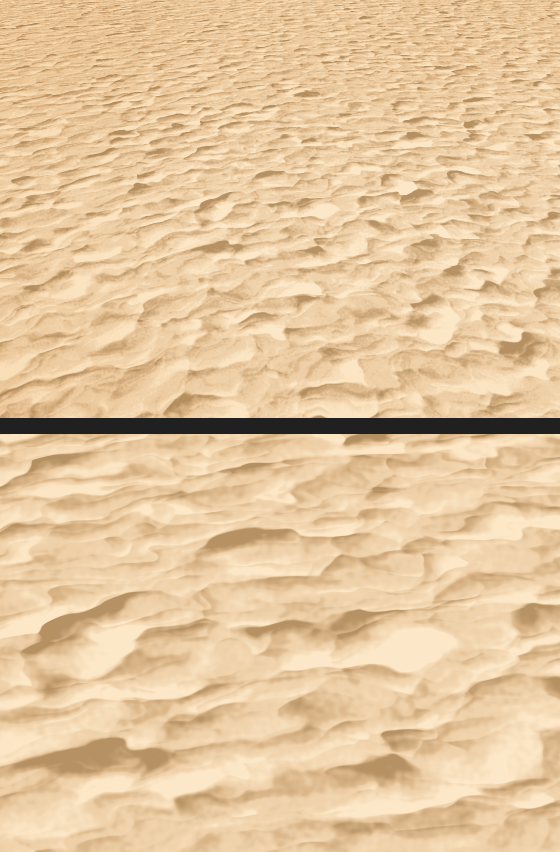
Top, the full canvas; bottom, a detail of the centre.
Write a WebGL 2 fragment shader that draws this texture.

```glsl
#version 300 es
precision highp float;
// Trampled, wind-blown dry sand receding in perspective under low sunlight.

uniform vec2 u_resolution;
out vec4 outColor;

// Perspective and layout, in canvas heights
const float HORIZON = 1.32;
const vec2 HOLLOW_DENSITY = vec2(13.0, 25.0);
const float SHEAR_LEFT = 0.24;
const float SHEAR_RIGHT = 0.0;
const float WARP_BROAD = 0.68;
const float WARP_FINE = 0.24;

// Relief
const vec2 LIGHT_DIR = vec2(-0.52, 0.85);
const float CREST_SOFT = 7.0;
const float CREST_SHARP = 30.0;
const float SIZE_VARIATION = 0.42;
const float SHALLOW = 0.5;
const float DEEP = 2.4;
const float DENT_SCALE = 2.3;
const float DENT_STRENGTH = 0.36;
const float RIPPLE = 0.45;
const float ROUGHNESS = 0.19;
const float GRAIN = 0.19;
const float FAR_CONTRAST = 0.9;
const float BRIGHTNESS = 0.08;

// Palette
const vec3 SHADOW = vec3(0.71, 0.57, 0.39);
const vec3 TAN = vec3(0.865, 0.725, 0.55);
const vec3 SAND = vec3(0.938, 0.822, 0.668);
const vec3 SUNLIT = vec3(0.99, 0.91, 0.785);
const vec3 WARM_TINT = vec3(0.975, 0.93, 0.865);

const int SAMPLES = 2;

vec2 hash2(vec2 p) {
  vec3 q = fract(p.xyx * vec3(0.1031, 0.1030, 0.0973));
  q += dot(q, q.yzx + 33.33);
  return fract((q.xx + q.yz) * q.zy);
}

float cornerSlope(vec2 cell, vec2 corner, vec2 f) {
  float angle = 6.2832 * hash2(cell + corner).x;
  return dot(vec2(cos(angle), sin(angle)), f - corner);
}

// Gradient noise, roughly -0.7 to 0.7
float gradientNoise(vec2 p) {
  vec2 i = floor(p), f = p - i;
  vec2 w = f * f * f * (f * (f * 6.0 - 15.0) + 10.0);
  vec2 e = vec2(1.0, 0.0);
  float low = mix(cornerSlope(i, e.yy, f), cornerSlope(i, e.xy, f), w.x);
  float high = mix(cornerSlope(i, e.yx, f), cornerSlope(i, e.xx, f), w.x);
  return mix(low, high, w.y);
}

vec2 noisePair(vec2 p) {
  return vec2(gradientNoise(p), gradientNoise(p + vec2(37.2, 91.7)));
}

// Slope towards the sun of bowls that meet in crests
float hollowSlope(vec2 p, float sharpness) {
  vec2 cell = floor(p);
  float slope = 0.0, total = 0.0;
  for (int y = -1; y <= 1; y++) {
    for (int x = -1; x <= 1; x++) {
      vec2 id = cell + vec2(x, y);
      vec2 traits = hash2(id + 57.0);
      vec2 offset = p - id - 0.1 - 0.8 * hash2(id);
      float reach = dot(offset, offset) + SIZE_VARIATION * traits.x;
      float weight = exp(-sharpness * reach);
      float depth = mix(SHALLOW, DEEP, traits.y * traits.y * traits.y);
      slope -= weight * depth * dot(offset, LIGHT_DIR);
      total += weight;
    }
  }
  return slope / total;
}

vec3 sandColor(vec2 uv, float aspect) {
  // Project onto the ground plane; drifts slant more on the left
  float nearness = HORIZON - uv.y;
  vec2 ground = HOLLOW_DENSITY * vec2(uv.x - 0.5 * aspect, 1.0) / nearness;
  float side = smoothstep(0.0, 1.0, uv.x / aspect);
  ground.y -= mix(SHEAR_LEFT, SHEAR_RIGHT, side) * ground.x;
  ground += 60.0;

  // Bend the hollows into irregular drifts
  vec2 p = ground + WARP_BROAD * noisePair(ground * 0.7);
  p += WARP_FINE * noisePair(ground * 2.2);

  // Relief: footprints whose crests come and go, dents, ripples, crumbled sand
  float crispness = smoothstep(-0.35, 0.25, gradientNoise(p * 0.9 + 23.0));
  float tone = hollowSlope(p, mix(CREST_SOFT, CREST_SHARP, crispness));
  tone += DENT_STRENGTH * hollowSlope(p * DENT_SCALE + 19.0, CREST_SHARP * 0.6);
  vec2 r = p * vec2(0.9, 1.2);
  tone += RIPPLE * (gradientNoise(r) - gradientNoise(r + 0.45 * LIGHT_DIR));
  float foreground = smoothstep(0.95, 0.2, uv.y);
  float crumble = gradientNoise(p * vec2(4.5, 5.5));
  tone += ROUGHNESS * foreground * crumble * (1.0 + smoothstep(0.0, -0.4, tone));
  tone *= mix(1.0, FAR_CONTRAST, smoothstep(0.6, 1.0, uv.y));
  tone += GRAIN * gradientNoise(uv * 170.0);
  tone += 0.1 * gradientNoise(uv * 2.5 + 8.0) + BRIGHTNESS;

  // Tone to colour
  vec3 color = mix(SHADOW, TAN, smoothstep(-0.85, -0.16, tone));
  color = mix(color, SAND, smoothstep(-0.28, 0.1, tone));
  color = mix(color, SUNLIT, smoothstep(0.06, 0.68, tone));

  // Warmer towards the far edge and the left side
  float warmth = 0.6 * smoothstep(0.5, 1.0, uv.y);
  warmth += 0.4 * smoothstep(0.5, 0.0, uv.x / aspect);
  warmth += 0.25 * smoothstep(0.35, 0.0, uv.y);
  return color * mix(vec3(1.0), WARM_TINT, min(warmth, 0.9));
}

void main() {
  float aspect = u_resolution.x / u_resolution.y;
  vec3 sum = vec3(0.0);
  for (int i = 0; i < SAMPLES * SAMPLES; i++) {
    vec2 shift = (vec2(i % SAMPLES, i / SAMPLES) + 0.5) / float(SAMPLES) - 0.5;
    sum += sandColor((gl_FragCoord.xy + shift) / u_resolution.y, aspect);
  }
  outColor = vec4(sum / float(SAMPLES * SAMPLES), 1.0);
}
```
